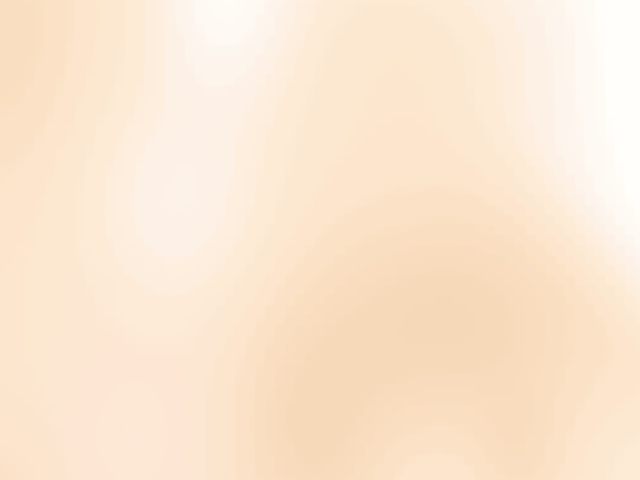
This background is drawn by a Shadertoy shader. Its source:

```glsl
const vec3 SAND = vec3(0.959, 0.847, 0.720);
const vec3 PEACH = vec3(0.980, 0.871, 0.755);
const vec3 APRICOT = vec3(0.988, 0.904, 0.808);
const vec3 CREAM = vec3(0.992, 0.926, 0.848);
const vec3 ROSE = vec3(0.992, 0.940, 0.896);
const vec3 SHELL = vec3(0.994, 0.966, 0.934);
const vec3 WHITE = vec3(1.000, 0.996, 0.980);

// Soft elliptical bump, 1 at its centre
float glow(vec2 p, vec2 centre, vec2 radius) {
    vec2 d = (p - centre) / radius;
    return exp(-dot(d, d));
}

// Staircase with smooth risers between whole numbers
float softStairs(float x, float softness) {
    return floor(x) + smoothstep(0.5 - softness, 0.5 + softness, fract(x));
}

// Partly flatten a value into steps of the given size
float terrace(float value, float stepSize, float softness, float strength) {
    return mix(value, softStairs(value / stepSize, softness) * stepSize, strength);
}

// Blend from one colour to the next across a tone interval
vec3 rampTo(vec3 from, vec3 to, float start, float end, float tone) {
    return mix(from, to, clamp((tone - start) / (end - start), 0.0, 1.0));
}

vec3 warmPalette(float tone) {
    vec3 colour = rampTo(SAND, PEACH, 0.06, 0.25, tone);
    colour = rampTo(colour, APRICOT, 0.25, 0.46, tone);
    colour = rampTo(colour, CREAM, 0.46, 0.64, tone);
    colour = rampTo(colour, ROSE, 0.64, 0.74, tone);
    colour = rampTo(colour, SHELL, 0.74, 0.87, tone);
    return rampTo(colour, WHITE, 0.87, 1.02, tone);
}

// Light rising to the right, cut off below a falling diagonal
float diagonalLight(vec2 p, vec2 onEdge, vec2 normal) {
    float height = dot(p - onEdge, normal);
    return smoothstep(-0.12, 0.16, height) * smoothstep(0.82, 1.40, p.x);
}

// Bright areas: two on the left, one wide on the right, faint ones at the rims
float lightField(vec2 p) {
    return 0.50 * glow(p, vec2(0.475, 1.03), vec2(0.165, 0.25))
         + 0.33 * glow(p, vec2(0.37, 0.575), vec2(0.20, 0.25))
         + 0.55 * diagonalLight(p, vec2(0.97, 0.67), vec2(0.65, 0.76))
         + 0.10 * glow(p, vec2(1.36, 0.92), vec2(0.15, 0.30))
         + 0.12 * glow(p, vec2(0.90, 1.05), vec2(0.30, 0.10))
         + 0.06 * glow(p, vec2(0.89, -0.03), vec2(0.13, 0.12))
         + 0.08 * glow(p, vec2(0.30, 0.05), vec2(0.18, 0.20))
         + 0.18 * glow(p, vec2(1.36, -0.02), vec2(0.13, 0.16));
}

// Deep areas: the large central fold, its lower tail and the left corners
float shadeField(vec2 p) {
    return 0.42 * glow(p, vec2(0.93, 0.33), vec2(0.28, 0.22))
         + 0.34 * glow(p, vec2(0.65, 0.09), vec2(0.15, 0.25))
         + 0.18 * glow(p, vec2(1.08, 0.06), vec2(0.09, 0.14))
         + 0.23 * glow(p, vec2(0.00, 0.93), vec2(0.16, 0.30))
         + 0.10 * glow(p, vec2(0.00, 0.00), vec2(0.12, 0.12));
}

void mainImage(out vec4 fragColor, in vec2 fragCoord) {
    // Height runs 0 to 1, width 0 to 4/3
    vec2 p = fragCoord / iResolution.xy * vec2(4.0 / 3.0, 1.0);

    // Faint square facets
    float facetSize = 1.0 / 48.0;
    vec2 faceted = vec2(terrace(p.x, facetSize, 0.15, 0.85),
                        terrace(p.y, facetSize, 0.15, 0.85));

    // Tone gathered into soft contour bands
    float baseTone = 0.46;
    float tone = baseTone + lightField(faceted) - shadeField(faceted);
    vec3 colour = warmPalette(terrace(tone, 0.085, 0.20, 0.75));

    // Rosy tint in the lower left
    float blush = glow(p, vec2(0.27, 0.10), vec2(0.18, 0.24));
    colour += blush * vec3(0.002, -0.007, 0.016);

    fragColor = vec4(clamp(colour, 0.0, 1.0), 1.0);
}
```
